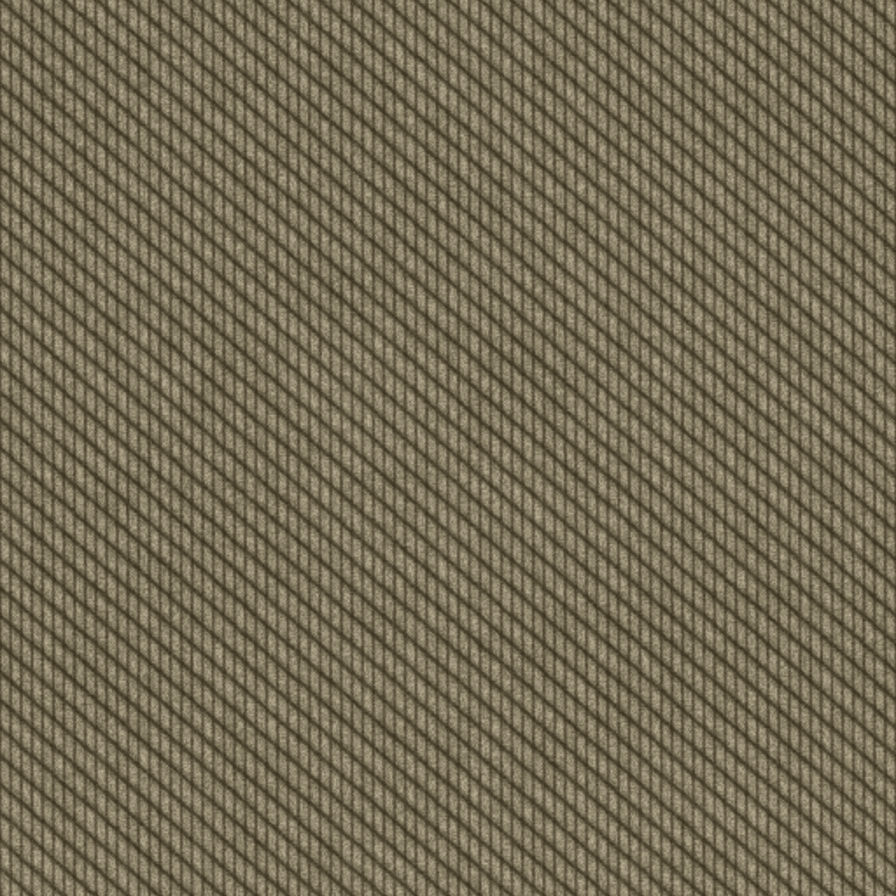
Give the GLSL for this pattern, as a Shadertoy shader.

```glsl
#define COLUMNS 84.0
#define DIAGONALS vec2(28.0, 32.0)
#define GROOVE_DEPTH 0.62
#define SHADE_DEPTH 0.42
#define CREASE_DEPTH 0.40
#define WOBBLE 0.04
#define YARN_VARIATION 0.08
#define GRAIN 0.76
#define GRAIN_CELLS vec2(512.0, 320.0)
#define BRIGHTNESS 0.83
#define SHADOW vec3(0.235, 0.205, 0.128)
#define HIGHLIGHT vec3(0.655, 0.615, 0.515)

// Integer hash, 0 to 1
float hash(vec2 cell) {
    uvec2 q = uvec2(ivec2(cell)) * uvec2(1597334673u, 3812015801u);
    uint n = (q.x ^ q.y) * 1597334673u;
    n = (n ^ (n >> 15)) * 2246822519u;
    n ^= n >> 13;
    return float(n >> 8) / 16777216.0;
}

// Value noise that wraps after the given number of cells
float tileNoise(vec2 uv, float cells) {
    vec2 p = uv * cells + 0.5;
    vec2 i = floor(p);
    vec2 f = fract(p);
    f = f * f * (3.0 - 2.0 * f);
    vec2 a = mod(i, cells);
    vec2 b = mod(i + 1.0, cells);
    return mix(mix(hash(a), hash(vec2(b.x, a.y)), f.x),
               mix(hash(vec2(a.x, b.y)), hash(b), f.x), f.y);
}

// 0 in the middle of a repeat, 1 on its border
float borderRamp(float x) {
    return abs(2.0 * fract(x) - 1.0);
}

void mainImage(out vec4 fragColor, in vec2 fragCoord) {
    vec2 uv = fragCoord / iResolution.xy;

    // Vertical yarns crossed by falling twill lines
    float column = uv.x * COLUMNS;
    float diagonal = dot(uv, DIAGONALS) + WOBBLE * (tileNoise(uv, 84.0) - 0.5);

    // Narrow grooves between yarns; soft shade and a thin crease on the twill
    float ramp = borderRamp(diagonal);
    float groove = smoothstep(0.42, 1.0, borderRamp(column));
    float shade = smoothstep(0.25, 1.0, ramp);
    float crease = smoothstep(0.68, 0.98, ramp);
    float tone = BRIGHTNESS * (1.0 - GROOVE_DEPTH * groove)
                            * (1.0 - SHADE_DEPTH * shade - CREASE_DEPTH * crease);

    // Each float of yarn has its own shade
    vec2 yarn = vec2(floor(column), mod(floor(diagonal), DIAGONALS.y));
    tone += YARN_VARIATION * (hash(yarn + 500.0) - 0.5);

    // Speckled fibre grain, fainter in the creases, and broad fading
    float grain = mix(tileNoise(uv, GRAIN_CELLS.x), tileNoise(uv, GRAIN_CELLS.y), 0.45);
    tone += GRAIN * (grain - 0.5) * (0.35 + 0.65 * tone);
    tone += 0.04 * (tileNoise(uv, 6.0) - 0.5);

    fragColor = vec4(mix(SHADOW, HIGHLIGHT, clamp(tone, 0.0, 1.15)), 1.0);
}
```
